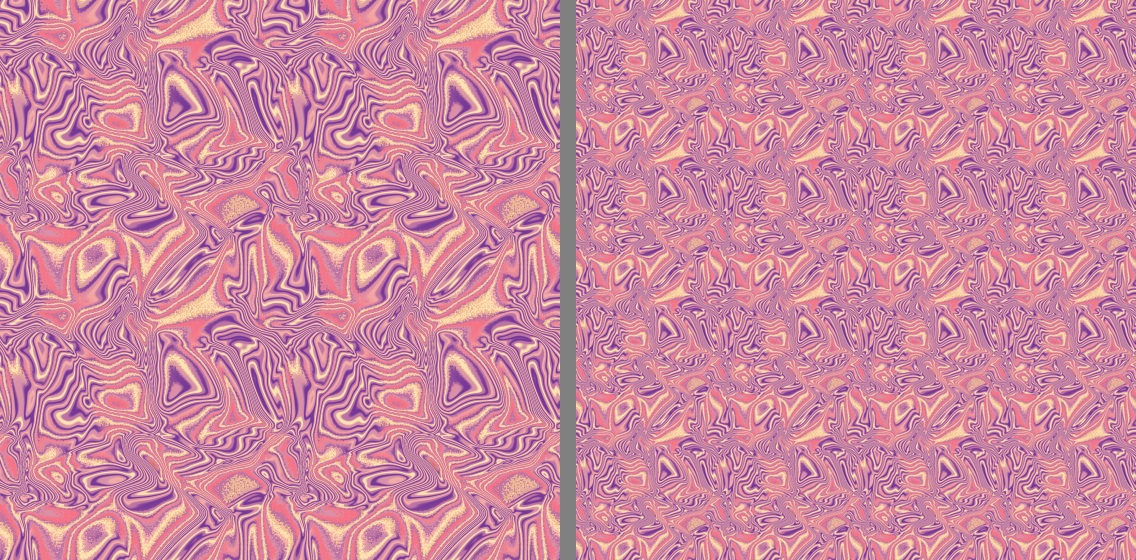
Left, the tile; right, the same tile 2 across and 2 down.
Give the GLSL for this pattern, as a Shadertoy shader.

```glsl
const float REPEATS = 2.0;           // whole tiles across and down
const vec2  FIELD_CELLS = vec2(5.0, 4.0);
const float BANDS = 8.5;             // colour cycles per unit of field height
const float WARP = 0.22;             // strength of the first warp octave
const float WARP_DECAY = 0.58;
const float KNOTS = 1.1;             // small ovals inside the streaks
const float SPECKLE = 0.24;          // grain on the warm band edges
const float EDGE = 0.22;             // softness between neighbouring bands
const int   SAMPLES = 3;             // antialiasing grid per axis

const vec3 PURPLE = vec3(0.46, 0.22, 0.59);
const vec3 MAUVE  = vec3(0.74, 0.45, 0.64);
const vec3 ROSE   = vec3(0.85, 0.57, 0.66);
const vec3 PEACH  = vec3(0.95, 0.68, 0.65);
const vec3 CORAL  = vec3(0.96, 0.46, 0.53);
const vec3 TAN    = vec3(0.94, 0.73, 0.58);
const vec3 CREAM  = vec3(1.00, 0.89, 0.69);
const vec3 BRICK  = vec3(0.80, 0.44, 0.40);

const int STOPS = 8;
const vec3 COOL_RAMP[STOPS] = vec3[](PURPLE, MAUVE, PEACH, ROSE, PURPLE, ROSE, CREAM, MAUVE);
const vec3 WARM_RAMP[STOPS] = vec3[](MAUVE, ROSE, CORAL, CORAL, MAUVE, TAN, CREAM, PEACH);

vec2 hash2(vec2 p) {
    vec3 q = fract(vec3(p.xyx) * vec3(0.1031, 0.1030, 0.0973));
    q += dot(q, q.yzx + 33.33);
    return fract((q.xx + q.yz) * q.zy);
}

// Gradient at one lattice corner, wrapped to the period
float corner(vec2 cell, vec2 f, vec2 offset, vec2 period, float seed) {
    vec2 g = hash2(mod(cell + offset, period) + seed) * 2.0 - 1.0;
    return dot(g, f - offset);
}

// Gradient noise over the unit tile with a whole number of cells
float noise(vec2 p, vec2 cells, float seed) {
    p *= cells;
    vec2 c = floor(p), f = p - c;
    vec2 u = f * f * f * (f * (f * 6.0 - 15.0) + 10.0);
    float low  = mix(corner(c, f, vec2(0, 0), cells, seed), corner(c, f, vec2(1, 0), cells, seed), u.x);
    float high = mix(corner(c, f, vec2(0, 1), cells, seed), corner(c, f, vec2(1, 1), cells, seed), u.x);
    return mix(low, high, u.y);
}

// Successive octaves fold the tile into swirls
vec2 swirl(vec2 p) {
    float amp = WARP;
    for (int i = 0; i < 3; i++) {
        vec2 cells = vec2(3.0 + 3.0 * float(i));
        float seed = 23.0 + 61.0 * float(i);
        p += amp * vec2(noise(p, cells, seed), noise(p, cells, seed + 29.0));
        amp *= WARP_DECAY;
    }
    return p;
}

vec3 marble(vec2 tile) {
    vec2 p = swirl(tile);
    float field = noise(p, FIELD_CELLS, 211.0);
    float zone = noise(p, vec2(6.0), 307.0);
    float warm = smoothstep(-0.06, 0.16, zone);

    // Band height, with knots in cool zones and grain in warm ones
    float height = BANDS * field + 2.0 * zone;
    height += KNOTS * (1.0 - warm) * noise(p, vec2(18.0), 401.0);
    height += SPECKLE * warm * noise(tile, vec2(170.0), 503.0);

    // Cyclic colour ramps
    float t = fract(height) * float(STOPS);
    int stop = int(t) % STOPS;
    int next = (stop + 1) % STOPS;
    float blend = smoothstep(EDGE, 1.0 - EDGE, fract(t));
    vec3 cool = mix(COOL_RAMP[stop], COOL_RAMP[next], blend);
    vec3 hot = mix(WARM_RAMP[stop], WARM_RAMP[next], blend);
    vec3 color = mix(cool, hot, warm);

    // Brick hearts on the highest plateaus
    return mix(color, BRICK, 0.8 * smoothstep(0.46, 0.50, field));
}

void mainImage(out vec4 fragColor, in vec2 fragCoord) {
    vec3 sum = vec3(0.0);
    for (int y = 0; y < SAMPLES; y++) {
        for (int x = 0; x < SAMPLES; x++) {
            vec2 jitter = (vec2(x, y) + 0.5) / float(SAMPLES) - 0.5;
            vec2 uv = (fragCoord + jitter) / iResolution.xy;
            sum += marble(fract(uv * REPEATS));
        }
    }
    fragColor = vec4(sum / float(SAMPLES * SAMPLES), 1.0);
}
```
